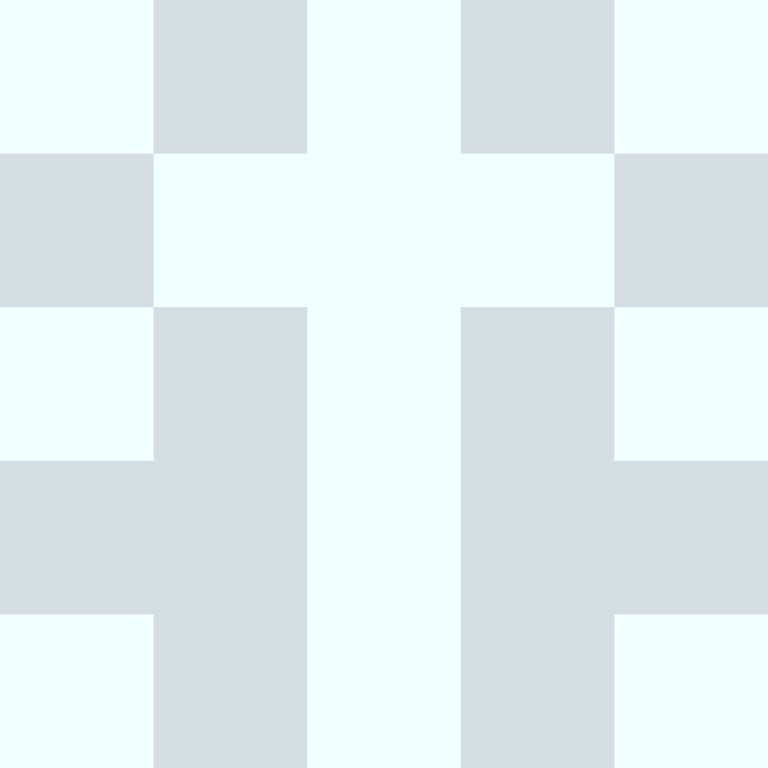
Give the GLSL for this background, as a WebGL 1 fragment shader.

```glsl
precision highp float;
// A mirrored five by five mosaic of flat grey tiles on a pale azure ground.
// Each row fills its outer and inner columns by a simple rule, and the tiles
// are summed by their exact pixel coverage, so adjoining tiles leave no seams.

uniform vec2 u_resolution;

const vec3 GROUND_COLOR = vec3(0.941, 1.0, 1.0);
const vec3 TILE_COLOR = vec3(0.830, 0.871, 0.878);
const int ROWS = 5;
const float CELL = 0.2;     // tile side, in canvas units
const float GAP_ROW = 3.0;  // row, from the bottom, with no inner tiles

// Share of a pixel of the given size that lies between two edges.
float bandCoverage(float position, float low, float high, float pixel) {
  float pastLow = clamp((position - low) / pixel + 0.5, 0.0, 1.0);
  float pastHigh = clamp((position - high) / pixel + 0.5, 0.0, 1.0);
  return pastLow - pastHigh;
}

void main() {
  vec2 uv = gl_FragCoord.xy / u_resolution;
  vec2 pixel = 1.0 / u_resolution;

  // Columns, mirrored about the vertical centre line.
  float fromCentre = abs(uv.x - 0.5);
  float inner = bandCoverage(fromCentre, 0.5 * CELL, 1.5 * CELL, pixel.x);
  float outer = bandCoverage(fromCentre, 1.5 * CELL, 2.5 * CELL, pixel.x);

  // Rows: outer tiles on odd rows, inner tiles on all but the gap row.
  float tiles = 0.0;
  for (int i = 0; i < ROWS; i++) {
    float row = float(i);
    float hasOuter = mod(row, 2.0);
    float hasInner = row == GAP_ROW ? 0.0 : 1.0;
    float rowCoverage = bandCoverage(uv.y, row * CELL, (row + 1.0) * CELL, pixel.y);
    tiles += rowCoverage * (hasOuter * outer + hasInner * inner);
  }

  gl_FragColor = vec4(mix(GROUND_COLOR, TILE_COLOR, tiles), 1.0);
}
```
